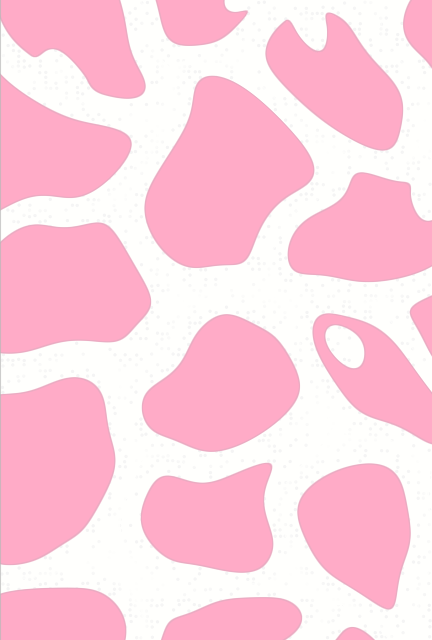
Write a Shadertoy shader that draws this pattern.

```glsl
// Draws a pink cow-hide print: large rounded wobbly patches on near-white.

const vec3 PINK  = vec3(1.0, 0.67, 0.78);
const vec3 RIM   = vec3(0.92, 0.67, 0.76);
const vec3 PAPER = vec3(1.0, 1.0, 0.992);
const vec3 SPECK = vec3(0.957);

vec3 hash3(vec2 p) {
    vec3 q = fract(p.xyx * vec3(0.1031, 0.1030, 0.0973) + 0.317);
    q += dot(q, q.yxz + 33.33);
    return fract((q.xxy + q.yzz) * q.zyx);
}

vec2 site(vec2 cell) {
    return cell + 0.5 + 0.8 * (hash3(cell).xy - 0.5);
}

// Layered sines bend straight cell borders into lobes and hollows.
vec2 wobble(vec2 p) {
    p += 0.12 * sin(p.yx * vec2(4.3, 3.7) + 1.6 * sin(p * 1.3) + vec2(0.4, 2.1));
    p += 0.035 * sin(p.yx * vec2(8.1, 9.2) + 2.0 * sin(p * 2.1) + vec2(3.3, 1.2));
    return p;
}

// Positive inside a patch, negative in the gaps between patches.
float patchField(vec2 p) {
    vec2 base = floor(p), nearest = base;
    float best = 1e3;
    for (int y = -1; y <= 1; y++)
    for (int x = -1; x <= 1; x++) {
        vec2 cell = base + vec2(x, y);
        float dist = length(site(cell) - p);
        if (dist < best) { best = dist; nearest = cell; }
    }

    // Soft minimum over the cell borders rounds the corners.
    vec2 centre = site(nearest);
    float sum = 0.0;
    for (int y = -2; y <= 2; y++)
    for (int x = -2; x <= 2; x++) {
        if (x == 0 && y == 0) continue;
        vec2 other = site(nearest + vec2(x, y));
        float border = dot(0.5 * (centre + other) - p, normalize(other - centre));
        sum += exp(-13.0 * border);
    }
    vec3 rnd = hash3(nearest + 57.0);
    float d = -log(sum) / 13.0 - mix(0.07, 0.12, rnd.x);

    // Some patches get a round bite, giving kidney shapes.
    if (rnd.y < 0.45) {
        float angle = 6.2832 * rnd.z;
        vec2 biteCentre = centre + 0.37 * vec2(cos(angle), sin(angle));
        float bite = length(p - biteCentre) - 0.13;
        float h = max(0.06 - abs(d - bite), 0.0) / 0.06;
        d = min(d, bite) - 0.015 * h * h;
    }
    return d;
}

// Sparse soft dots, one possible dot per cell.
float specks(vec2 p) {
    vec3 rnd = hash3(floor(p) + 211.0);
    float dist = length(fract(p) - 0.35 - 0.3 * rnd.xy);
    return step(rnd.z, 0.28) * (1.0 - smoothstep(0.2, 0.42, dist));
}

void mainImage(out vec4 fragColor, in vec2 fragCoord) {
    vec2 uv = fragCoord / iResolution.y;
    float pixel = 4.0 / iResolution.y;
    float d = patchField(wobble(uv * 4.0 + vec2(7.3, 2.6)));
    float aa = clamp(fwidth(d), 0.5 * pixel, 1.6 * pixel);

    // Paper with faint grain that gathers along the patches.
    float near = smoothstep(-0.16, -0.04, d);
    vec3 col = mix(PAPER, SPECK, near * specks(uv * 120.0));

    // Slightly darker rim, then the flat fill.
    float rimWidth = 0.008 * aa / pixel;
    vec3 fill = mix(RIM, PINK, smoothstep(-0.5 * aa, 0.5 * aa, d - rimWidth));
    col = mix(col, fill, smoothstep(-0.6 * aa, 0.6 * aa, d));

    // Thin grey line down the left side.
    float line = 1.0 - smoothstep(0.001, 0.001 + 0.25 * pixel, uv.x);
    col = mix(col, vec3(0.72), 0.7 * line);

    fragColor = vec4(col, 1.0);
}
```
